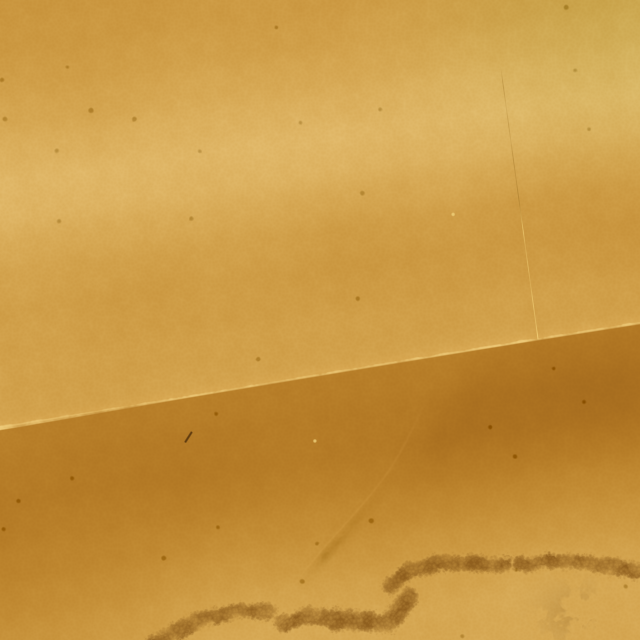
Write a three.js fragment shader that draws this texture.

```glsl
// Draws folded amber paper with soft light bands, creases, specks and a ragged brown stain.
varying vec2 vUv;

float hash(vec2 p) {
  return fract(sin(dot(p, vec2(41.3, 289.1))) * 4375.5);
}

float bell(float x, float width) {
  return exp(-x * x / (width * width));
}

// Distance from p to the segment a-b.
float segment(vec2 p, vec2 a, vec2 b) {
  vec2 pa = p - a, ba = b - a;
  return length(pa - ba * clamp(dot(pa, ba) / dot(ba, ba), 0.0, 1.0));
}

float stroke(float dist, float halfWidth, float blur) {
  return 1.0 - smoothstep(halfWidth - blur, halfWidth + blur, dist);
}

// Layered sines, each turned and bent by the previous layer.
float mottle(vec2 p) {
  float sum = 0.0, amp = 0.5;
  for (int i = 0; i < 5; i++) {
    p = mat2(0.8, 0.6, -0.6, 0.8) * p * 1.7 + sum * 0.9;
    sum += amp * sin(p.x + 1.3) * sin(p.y + 0.4);
    amp *= 0.7;
  }
  return sum;
}

// Cellular noise: x is the nearest distance, y is that cell's random value.
vec2 cellular(vec2 p) {
  vec2 cell = floor(p), best = vec2(9.0, 0.0);
  for (int j = -1; j <= 1; j++) {
    for (int i = -1; i <= 1; i++) {
      vec2 c = cell + vec2(float(i), float(j));
      float d = length(c + vec2(hash(c), hash(c + 17.0)) - p);
      if (d < best.x) best = vec2(d, hash(c + 53.0));
    }
  }
  return best;
}

// Maps a tone from 0 to 1 onto the amber range.
vec3 amber(float tone) {
  vec3 t = pow(vec3(clamp(tone, 0.0, 1.1)), vec3(1.0, 1.25, 1.8));
  return mix(vec3(0.64, 0.42, 0.12), vec3(0.88, 0.72, 0.41), t);
}

float foldHeight(float x) {
  return 0.331 + 0.167 * x - 0.003 * x * x * x * x;
}

float upperTone(vec2 p, float d) {
  float tone = 0.76 + 0.22 * bell(d - 0.36, 0.1);
  tone -= 0.08 * bell(d - 0.16, 0.09) * (0.5 + p.x);
  return tone - 0.12 * smoothstep(0.45, 0.65, d) * (1.0 - 0.5 * p.x);
}

float lowerTone(vec2 p, float d, float crease) {
  float right = smoothstep(-0.02, 0.08, crease);
  float tone = 0.36 + 0.48 * smoothstep(0.12, 0.42, -d);
  tone -= (0.07 + 0.13 * right) * bell(d + 0.1, 0.08);
  tone -= 0.05 * right * smoothstep(0.45, 0.15, -d);
  return tone - 0.18 * (1.0 - smoothstep(0.0, 0.35, p.x)) * smoothstep(0.12, 0.33, -d);
}

// Broken trail of stain along the lower edge.
float stainDistance(vec2 p) {
  float d = segment(p, vec2(0.24, -0.005), vec2(0.31, 0.031));
  d = min(d, segment(p, vec2(0.31, 0.031), vec2(0.375, 0.046)));
  d = min(d, segment(p, vec2(0.375, 0.046), vec2(0.418, 0.044)));
  d = min(d, segment(p, vec2(0.44, 0.026), vec2(0.48, 0.037)));
  d = min(d, segment(p, vec2(0.48, 0.037), vec2(0.575, 0.034)));
  d = min(d, segment(p, vec2(0.525, 0.026), vec2(0.61, 0.026)) - 0.001);
  d = min(d, segment(p, vec2(0.607, 0.026), vec2(0.637, 0.064)) - 0.003);
  d = min(d, segment(p, vec2(0.61, 0.084), vec2(0.638, 0.108)));
  d = min(d, segment(p, vec2(0.638, 0.108), vec2(0.69, 0.121)));
  d = min(d, segment(p, vec2(0.69, 0.121), vec2(0.79, 0.118)));
  d = min(d, segment(p, vec2(0.813, 0.119), vec2(0.885, 0.124)));
  return min(d, segment(p, vec2(0.885, 0.124), vec2(1.01, 0.107)));
}

void main() {
  vec2 p = vUv;
  float d = p.y - foldHeight(p.x);
  float upper = smoothstep(-0.0015, 0.0015, d);
  float crease = p.x - 0.475 - (p.y - 0.09) * 0.69 + 0.012 * sin(p.y * 18.0);
  float broad = mottle(p * 7.0), fine = mottle(p * 45.0 + 3.0);
  float grain = cellular(p * 190.0).x - 0.5;

  // Paper shading and grain.
  float tone = mix(lowerTone(p, d, crease), upperTone(p, d), upper);
  tone += 0.035 * broad + 0.03 * fine + 0.06 * grain;
  vec3 color = amber(tone);
  color += vec3(-0.03, 0.012, 0.0) * smoothstep(0.5, 1.0, p.x) * smoothstep(0.65, 1.0, p.y);

  // Faint diagonal crease and the smudge at its foot.
  float creaseSpan = smoothstep(0.07, 0.14, p.y) * (1.0 - smoothstep(0.3, 0.4, p.y));
  color += 0.02 * creaseSpan * bell(crease, 0.0025);
  color -= 0.05 * creaseSpan * bell(crease - 0.013, 0.012) * bell(p.y - 0.13, 0.07) * (1.0 + fine);

  // Stain with a ragged rim, and a faint blot beside it.
  vec2 ragged = p + 0.005 * vec2(mottle(p * 40.0), mottle(p * 48.0 + 9.0));
  float stain = stroke(stainDistance(ragged) + 0.006 * grain, 0.0105, 0.0055);
  float density = clamp(0.68 + 0.35 * fine + 0.3 * grain, 0.3, 0.95);
  color = mix(color, vec3(0.55, 0.36, 0.11), stain * density);
  float blot = bell(length((p - vec2(0.9, 0.04)) * vec2(0.8, 1.0)), 0.045);
  color -= vec3(0.08, 0.08, 0.06) * blot * smoothstep(-0.1, 0.6, broad + fine);

  // Sparse dark specks and single marks.
  vec2 speck = cellular(p * 15.0 + 2.0);
  color -= 0.13 * step(0.88, speck.y) * stroke(speck.x + 0.02 * fine, 0.045, 0.03);
  float slash = stroke(segment(p, vec2(0.29, 0.31), vec2(0.299, 0.324)), 0.0016, 0.0014);
  color = mix(color, vec3(0.32, 0.19, 0.04), slash * 0.85);
  float flecks = min(length(p - vec2(0.708, 0.665)), length(p - vec2(0.492, 0.311)));
  color = mix(color, vec3(0.94, 0.82, 0.48), 0.8 * stroke(flecks, 0.0025, 0.0015));

  // Upright crease: a shaded line that turns pale toward the fold.
  float upright = abs(p.x - 0.784 - (0.883 - p.y) * 0.1373);
  float line = stroke(upright, 0.0008, 0.001) * upper;
  float pale = 1.0 - smoothstep(0.64, 0.69, p.y);
  float worn = 0.75 + 0.4 * sin(p.y * 70.0) * sin(p.y * 43.0);
  float strength = mix(0.4 * (1.0 - smoothstep(0.87, 0.9, p.y)), 0.65, pale) * worn;
  color = mix(color, mix(vec3(0.62, 0.45, 0.14), vec3(0.95, 0.82, 0.47), pale), line * strength);

  // Thin bright fold edge, worn unevenly, with a soft glow above.
  color += 0.025 * upper * bell(d, 0.012);
  float rimWidth = 0.0016 + 0.0016 * (1.0 - smoothstep(0.0, 0.3, p.x)) + 0.0006 * fine;
  float rim = stroke(abs(d - 0.0008 * fine), rimWidth, 0.0015);
  color = mix(color, vec3(0.93, 0.79, 0.47), rim * clamp(0.72 + 0.3 * broad + 0.3 * fine, 0.3, 1.0));
  gl_FragColor = vec4(color, 1.0);
}
```
